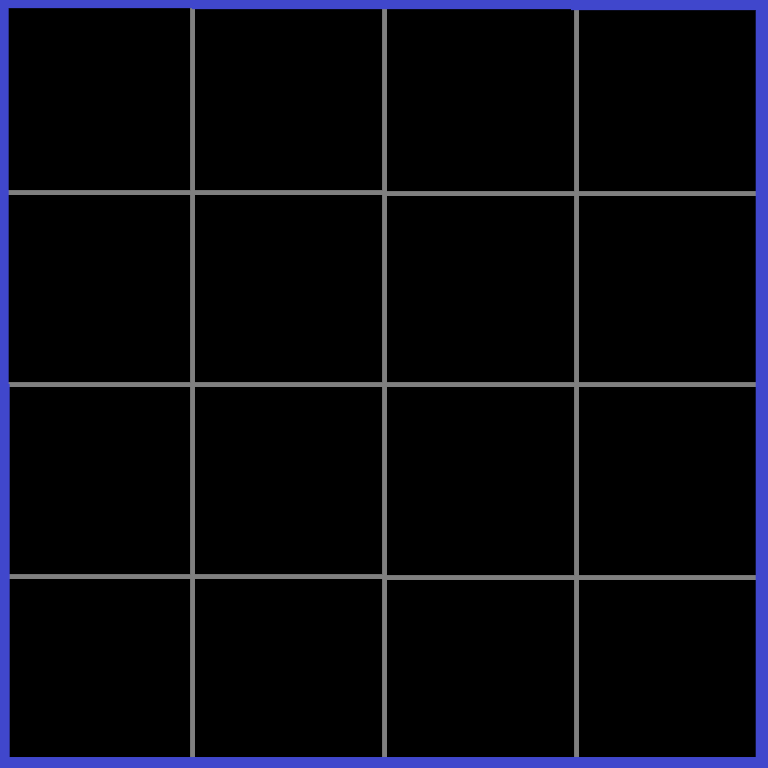
This pattern is drawn by a Shadertoy shader. Its source:

```glsl
const vec3 BACKGROUND = vec3(0.0);
const vec3 LINE_COLOR = vec3(0.5);
const vec3 FRAME_COLOR = vec3(0.25, 0.28, 0.80);

const float CELLS = 4.0;             // repeats across and down
const float LINE_WIDTH = 0.0064;
const vec2 GRID_SHIFT = vec2(0.0007, -0.0007);
const float JOG = 0.0013;            // small hand-drawn step in lines and frame

const float FRAME_LEFT = 0.0113;
const float FRAME_RIGHT = 0.0160;
const float FRAME_TOP = 0.0106;
const float FRAME_BOTTOM = 0.0143;

// Area coverage of an edge, positive distance inside
float coverage(float dist, float pixel) {
    return clamp(dist / pixel + 0.5, 0.0, 1.0);
}

// Coverage of a band centred on zero, also exact for thin bands
float band(float x, float width, float pixel) {
    return coverage(x + 0.5 * width, pixel) - coverage(x - 0.5 * width, pixel);
}

// Signed offset to the nearest interior grid line
float gridOffset(float x) {
    float line = clamp(round(x * CELLS), 1.0, CELLS - 1.0);
    return x - line / CELLS;
}

float gridMask(vec2 uv, vec2 pixel) {
    vec2 p = uv - GRID_SHIFT;

    // Outer horizontal lines drop slightly on the right half
    float row = clamp(round(p.y * CELLS), 1.0, CELLS - 1.0);
    float isOuterRow = mod(row, 2.0);
    p.y += JOG * isOuterRow * step(0.5, uv.x);

    float vertical = band(gridOffset(p.x), LINE_WIDTH, pixel.x);
    float horizontal = band(gridOffset(p.y), LINE_WIDTH, pixel.y);
    return max(vertical, horizontal);
}

float frameMask(vec2 uv, vec2 pixel) {
    // Left and top edges thicken in steps along their length
    float left = FRAME_LEFT + JOG * step(uv.y, 0.5);
    float top = FRAME_TOP + JOG * (step(0.25, uv.x) + step(0.744, uv.x));

    float sides = max(coverage(left - uv.x, pixel.x),
                      coverage(uv.x - 1.0 + FRAME_RIGHT, pixel.x));
    float ends = max(coverage(FRAME_BOTTOM - uv.y, pixel.y),
                     coverage(uv.y - 1.0 + top, pixel.y));
    return max(sides, ends);
}

void mainImage(out vec4 fragColor, in vec2 fragCoord) {
    vec2 uv = fragCoord / iResolution.xy;
    vec2 pixel = 1.0 / iResolution.xy;

    vec3 color = mix(BACKGROUND, LINE_COLOR, gridMask(uv, pixel));
    color = mix(color, FRAME_COLOR, frameMask(uv, pixel));
    fragColor = vec4(color, 1.0);
}
```
